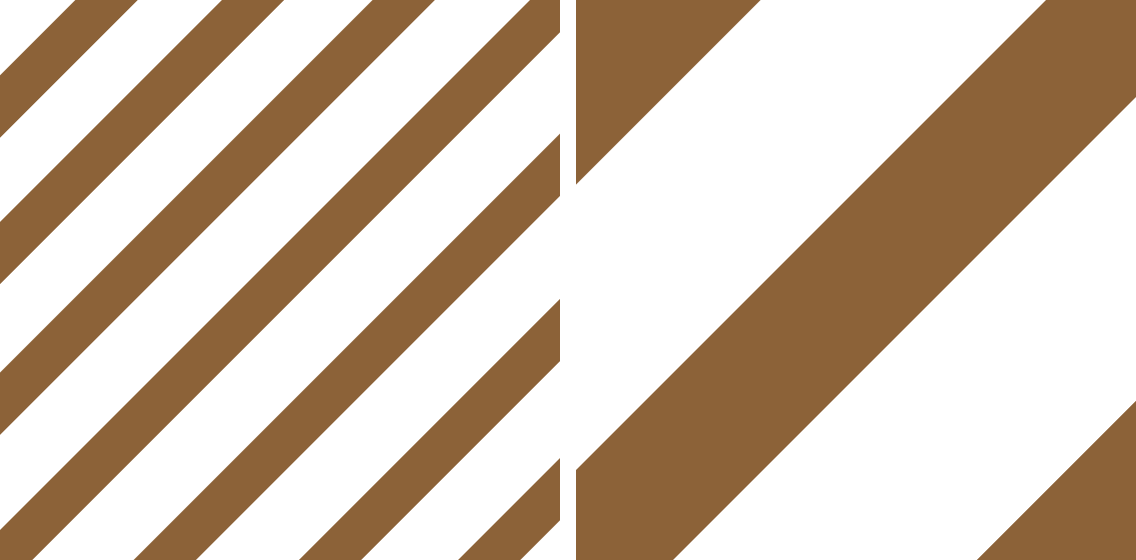
Left: the whole. Right: its middle third, enlarged.
This pattern is drawn by a three.js fragment shader. Its source:

```glsl
// Seven brown diagonal bands of equal width rising to the right on white.
// Each band is a distance test along the falling diagonal; a polynomial in
// the band index gives the uneven spacing, tighter towards the upper left.

#define BAND_COLOR vec3(0.55, 0.385, 0.22)
#define GROUND_COLOR vec3(1.0)
#define BAND_WIDTH 0.1113   // measured along a canvas side
#define MIDDLE 1.0021       // diagonal position of the central band
#define PITCH 0.2874        // spacing at the centre
#define SPREAD 0.00569      // widening of the gaps to the lower right
#define EASE_ODD -0.00076   // tightening towards both ends
#define EASE_EVEN -0.000264 // slight pull at the outermost bands

varying vec2 vUv;

// Diagonal position of the centre line of band k, with k = 0 in the middle.
float bandCenter(float k) {
  return MIDDLE + k * (PITCH + k * (SPREAD + k * (EASE_ODD + k * EASE_EVEN)));
}

void main() {
  // Runs from 0 at the upper left corner to 2 at the lower right.
  float diagonal = vUv.x + 1.0 - vUv.y;
  float edge = length(vec2(dFdx(diagonal), dFdy(diagonal)));

  // Distance to the nearest centre line.
  float nearest = 2.0;
  for (int i = -3; i <= 3; i++) {
    nearest = min(nearest, abs(diagonal - bandCenter(float(i))));
  }

  // Antialiased band coverage.
  float band = clamp((0.5 * BAND_WIDTH - nearest) / edge + 0.5, 0.0, 1.0);
  gl_FragColor = vec4(mix(GROUND_COLOR, BAND_COLOR, band), 1.0);
}
```
